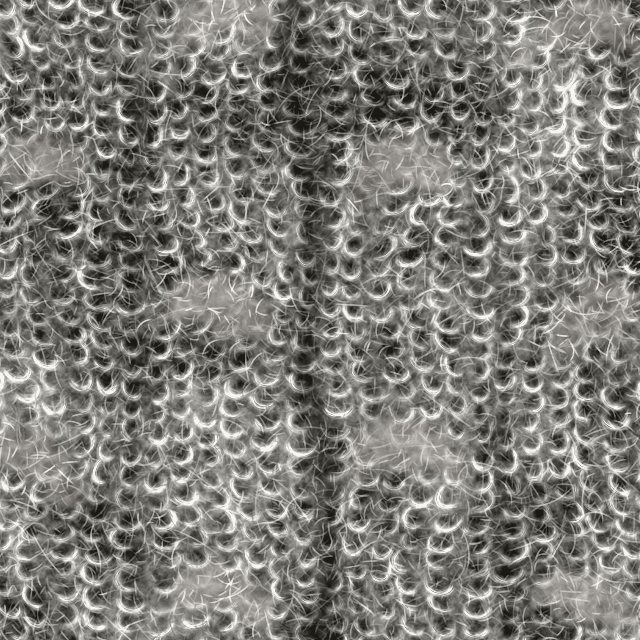
A three.js fragment shader for this texture:

```glsl
// Fuzzy grey mohair knit: columns of crescent loops bend around staggered,
// matted patches and dark vertical folds, under a haze of loose hairs.
// Loops and hairs are jittered grid cells; patches and folds are soft masks.
varying vec2 vUv;

const vec2 STITCHES = vec2(22.0, 30.0);     // loops across and up
const vec2 PATCH_PITCH = vec2(0.285, 0.45); // spacing of matted patches
const vec2 PATCH_ORIGIN = vec2(0.06, 0.30);
const float TAU = 6.2831853;

float hash(vec2 p) {
  vec3 q = fract(p.xyx * 0.1031);
  q += dot(q, q.yzx + 33.33);
  return fract((q.x + q.y) * q.z);
}

vec2 hash2(vec2 p) {
  return vec2(hash(p), hash(p + 71.7));
}

float noise(vec2 p) {
  vec2 i = floor(p), f = fract(p);
  f = f * f * (3.0 - 2.0 * f);
  return mix(mix(hash(i), hash(i + vec2(1.0, 0.0)), f.x),
             mix(hash(i + vec2(0.0, 1.0)), hash(i + 1.0), f.x), f.y);
}

float fbm(vec2 p) {
  return 0.5 * noise(p) + 0.3 * noise(p * 2.1 + 5.3) + 0.2 * noise(p * 4.3 + 9.1);
}

vec2 rotate(vec2 p, float a) {
  float c = cos(a), s = sin(a);
  return vec2(c * p.x - s * p.y, s * p.x + c * p.y);
}

float bell(float x) {
  return exp(-x * x);
}

// Ragged ellipses, every other column raised by half a pitch
float mattedPatch(vec2 uv) {
  vec2 g = (uv - PATCH_ORIGIN) / PATCH_PITCH;
  float column = floor(g.x + 0.5);
  g.y -= 0.5 * mod(column, 2.0);
  vec2 id = vec2(column, floor(g.y + 0.5));
  vec2 p = (g - id) * PATCH_PITCH;
  p += (hash2(id + 20.0) - 0.5) * 0.025;
  p = rotate(p, (hash(id + 40.0) - 0.5) * 0.9);
  p.y += 5.0 * p.x * p.x;
  float d = length(p / vec2(0.105, 0.05)) + 1.1 * (fbm(uv * 22.0) - 0.5);
  return 1.0 - smoothstep(0.4, 1.25, d);
}

// Vertical fold that drifts left as it rises
float fold(vec2 uv, float foot, float drift, float width) {
  float x = foot - drift * uv.y + 0.009 * sin(uv.y * 14.0 + foot * 9.0);
  x += 0.03 * (fbm(vec2(foot * 50.0, uv.y * 12.0)) - 0.5);
  return bell((uv.x - x) / width);
}

// x: lit yarn of the crescents, y: shaded loop centres
vec2 loops(vec2 p) {
  vec2 result = vec2(0.0);
  for (int i = -1; i <= 1; i++) {
    float column = floor(p.x) + float(i);
    float shift = hash(vec2(column, 3.0));
    for (int j = -1; j <= 1; j++) {
      vec2 id = vec2(column, floor(p.y + shift) + float(j));
      vec2 centre = id + 0.5 + 0.2 * (hash2(id) - 0.5) - vec2(0.0, shift);
      vec2 d = (p - centre) / STITCHES * 25.0;
      float rnd = hash(id + 13.0);
      float side = hash(vec2(column, 8.0)) < 0.5 ? -0.6 : 0.6;
      d = rotate(d, side + 1.5 * (hash(id + 29.0) - 0.5));
      float r = length(d) + 0.0001;
      float crescent = smoothstep(-0.35, 0.7, -d.y / r);
      float ring = bell((r - 0.38 - 0.08 * rnd) / (0.05 + 0.06 * crescent));
      float strands = 0.3 + 0.95 * noise(vec2(r * 28.0, atan(d.x, -d.y) * 2.0) + id * 17.0);
      result.x = max(result.x, ring * crescent * strands * (0.45 + 0.55 * rnd));
      result.y = max(result.y, 1.0 - smoothstep(0.08, 0.42, r));
    }
  }
  return result;
}

// Curved hairs, one per cell; x: coverage, y: shade
vec2 hairs(vec2 uv, float count, float seed, float width) {
  vec2 p = uv * count, result = vec2(0.0, 0.8);
  for (int i = -1; i <= 1; i++) {
    for (int j = -1; j <= 1; j++) {
      vec2 id = floor(p) + vec2(float(i), float(j));
      vec2 key = id + seed * 37.0;
      vec2 d = rotate(p - id - hash2(key), hash(key + 11.0) * TAU);
      float reach = mix(0.35, 0.95, hash(key + 23.0));
      float bend = (hash(key + 31.0) - 0.5) * 1.1;
      float off = abs(d.y - bend * (d.x * d.x - 0.15)) / count;
      float cover = 1.0 - smoothstep(0.2 * width, width, off);
      cover *= 1.0 - smoothstep(0.4 * reach, reach, abs(d.x));
      cover *= mix(0.3, 1.0, hash(key + 59.0));
      if (cover > result.x) result = vec2(cover, mix(0.45, 1.0, hash(key + 47.0)));
    }
  }
  return result;
}

void main() {
  vec2 uv = vUv;
  float matted = mattedPatch(uv);
  float folds = fold(uv, 0.515, 0.055, 0.024)
    + 0.4 * fold(uv, 0.20, 0.0, 0.018) + 0.4 * fold(uv, 0.79, 0.03, 0.02);
  folds = min(folds, 1.0);

  // Knit columns sway between the patches
  vec2 knit = uv;
  knit.x += 0.02 * sin(uv.y / PATCH_PITCH.y * TAU) * cos((uv.x - 0.06) / PATCH_PITCH.x * TAU * 0.5);
  knit += 0.014 * (vec2(noise(uv * 9.0), noise(uv * 9.0 + 40.0)) - 0.5);
  vec2 yarn = loops(knit * STITCHES);

  // Wool body, loops, patches and folds
  float tone = 0.40 + 0.42 * (fbm(uv * 6.0) - 0.5) + 0.42 * (fbm(uv * 95.0) - 0.5);
  tone += 0.58 * yarn.x - 0.13 * yarn.y;
  float wool = 0.58 + 0.3 * (fbm(uv * 14.0) - 0.5) + 0.25 * (fbm(uv * 80.0) - 0.5);
  tone = mix(tone, wool, 0.75 * matted);
  tone *= 1.0 - 0.38 * folds;

  // Loose hairs gather in clumps, brighter over the patches
  float clump = 0.3 + 0.45 * fbm(uv * 13.0 + 30.0);
  for (int k = 0; k < 6; k++) {
    float layer = float(k);
    vec2 hair = hairs(uv, 15.0 + 8.0 * layer, layer + 1.0, 0.0021);
    tone = mix(tone, hair.y, hair.x * (clump + 0.15 * matted - 0.2 * folds));
  }

  // Stretch the contrast and tint slightly warm
  tone = clamp(0.515 + 1.3 * (tone - 0.505), 0.1, 0.97);
  vec3 color = vec3(tone, tone - 0.003, tone - 0.026) + matted * vec3(0.008, -0.005, 0.0);
  gl_FragColor = vec4(color, 1.0);
}
```
